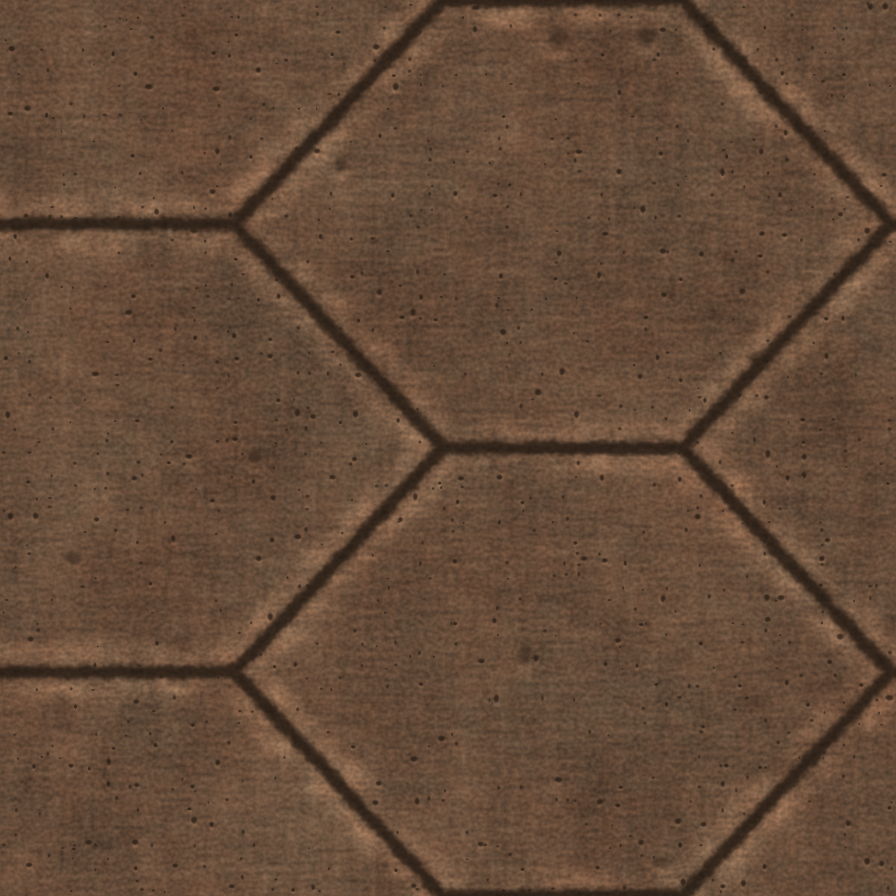
Write a Shadertoy shader that draws this texture.

```glsl
// Worn brown clay paving: wide hexagonal tiles with dark grooves, pale rims, grain and pits.

const vec3 CLAY = vec3(0.395, 0.295, 0.222);
const vec3 GROOVE = vec3(0.205, 0.150, 0.108);
const vec3 PIT = vec3(0.150, 0.108, 0.078);
const vec2 LATTICE = vec2(1.0, 0.5);     // spacing of tiles in one set
const vec2 FIRST_TILE = vec2(0.628, 0.25);
const float HALF_HEIGHT = 0.25;
const float FLAT_HALF = 0.1335;          // half length of a horizontal side
const float TIP = 0.3665;                // centre to left or right corner

vec2 hash2(vec2 p) {
    vec3 q = fract(p.xyx * vec3(0.1031, 0.1030, 0.0973));
    q += dot(q, q.yzx + 33.33);
    return fract((q.xx + q.yz) * q.zy);
}

float cornerSlope(vec2 cell, vec2 period, vec2 offset) {
    float angle = 6.28319 * hash2(mod(cell, period) + period * 0.37).x;
    return dot(vec2(cos(angle), sin(angle)), offset);
}

// Gradient noise that tiles over the canvas; freq holds whole numbers
float noise(vec2 uv, vec2 freq) {
    vec2 p = uv * freq;
    vec2 i = floor(p), f = fract(p);
    vec2 w = f * f * f * (f * (f * 6.0 - 15.0) + 10.0);
    vec2 e = vec2(1.0, 0.0);
    float low = mix(cornerSlope(i, freq, f), cornerSlope(i + e, freq, f - e), w.x);
    float high = mix(cornerSlope(i + e.yx, freq, f - e.yx), cornerSlope(i + 1.0, freq, f - 1.0), w.x);
    return 1.4 * mix(low, high, w.y);
}

float fbm(vec2 uv, vec2 freq) {
    float sum = 0.0, gain = 0.55;
    for (int i = 0; i < 4; i++) {
        sum += gain * noise(uv, freq);
        freq *= 2.0;
        gain *= 0.55;
    }
    return sum;
}

// Distance to the border of the nearest tile in one set, positive inside
float hexInside(vec2 uv, vec2 centre) {
    vec2 p = uv - centre;
    p = abs(p - LATTICE * round(p / LATTICE));
    vec2 slantNormal = normalize(vec2(HALF_HEIGHT, TIP - FLAT_HALF));
    return min(HALF_HEIGHT - p.y, dot(vec2(TIP, 0.0) - p, slantNormal));
}

// Scattered soft holes: x is the hole, y the lit lip below it
vec2 pits(vec2 uv, float count, float chance, float radius, float seed) {
    vec2 cell = floor(uv * count);
    vec2 id = mod(cell, count) + seed;
    vec2 rnd = hash2(id), place = hash2(id + 71.3);
    vec2 p = uv - (cell + mix(vec2(0.25), vec2(0.75), place)) / count;
    p *= mix(vec2(0.75, 1.2), vec2(1.2, 0.75), rnd.y);
    float r = radius * mix(0.5, 1.0, place.y);
    float present = step(rnd.x, chance);
    float hole = 1.0 - smoothstep(0.35 * r, 1.2 * r, length(p));
    float lip = 1.0 - smoothstep(0.4 * r, 1.4 * r, length(p + vec2(0.0, r)));
    return present * vec2(hole, lip * (1.0 - hole));
}

// Fine pitted weave plus faint drag marks along both axes
float surfaceGrain(vec2 uv) {
    float weave = noise(uv, vec2(150.0, 210.0)) + 0.7 * noise(uv, vec2(256.0));
    float drag = noise(uv, vec2(22.0, 150.0)) + 0.6 * noise(uv, vec2(90.0, 12.0));
    return 0.15 * weave + 0.11 * drag;
}

void mainImage(out vec4 fragColor, in vec2 fragCoord) {
    vec2 uv = fragCoord / iResolution.xy;
    float pixel = 1.0 / iResolution.y;

    // Tile borders, slightly frayed
    float inside = max(hexInside(uv, FIRST_TILE), hexInside(uv, FIRST_TILE + 0.5 * LATTICE));
    float fray = 0.0022 * noise(uv, vec2(60.0)) + 0.0016 * noise(uv, vec2(140.0));
    float edge = inside + fray;

    // Weathered clay: stains, grain and patches of warmer tint
    float stain = fbm(uv, vec2(5.0, 4.0));
    float smudge = fbm(uv + 0.37, vec2(14.0, 22.0));
    float grain = surfaceGrain(uv);
    float tone = 1.0 + 0.17 * stain + 0.14 * smudge + grain;
    float warmth = 0.05 * noise(uv, vec2(7.0)) + 0.04 * noise(uv, vec2(45.0));
    vec3 color = CLAY * tone * (1.0 - warmth * vec3(-0.2, 0.7, 1.0));

    // Rubbed pale rim beside each groove
    float rim = smoothstep(0.006, 0.015, edge) * (1.0 - smoothstep(0.017, 0.042, edge));
    float wear = clamp(0.8 + 0.9 * smudge + 0.5 * noise(uv, vec2(32.0)), 0.2, 1.4);
    color *= 1.0 + 0.25 * rim * wear;

    // Small pits gather in stained areas; a few broad dents
    vec2 small = pits(uv, 44.0, 0.13 - 0.12 * stain, 0.0042, 3.0);
    vec2 tiny = pits(uv, 80.0, 0.10, 0.0026, 19.0);
    vec2 dent = pits(uv + 0.003 * smudge, 9.0, 0.06, 0.015, 47.0);
    color *= 1.0 + 0.15 * (small.y + dent.y);
    color = mix(color, PIT, max(0.75 * small.x, max(0.6 * tiny.x, 0.4 * dent.x)));

    // Recessed groove with a soft shoulder
    float groove = 1.0 - smoothstep(0.0045 - pixel, 0.0095 + pixel, edge);
    float depth = 0.85 + 0.15 * smoothstep(0.0, 0.007, inside);
    color = mix(color, GROOVE * depth * (1.0 + 0.8 * grain), 0.93 * groove);

    fragColor = vec4(clamp(color, 0.0, 1.0), 1.0);
}
```
